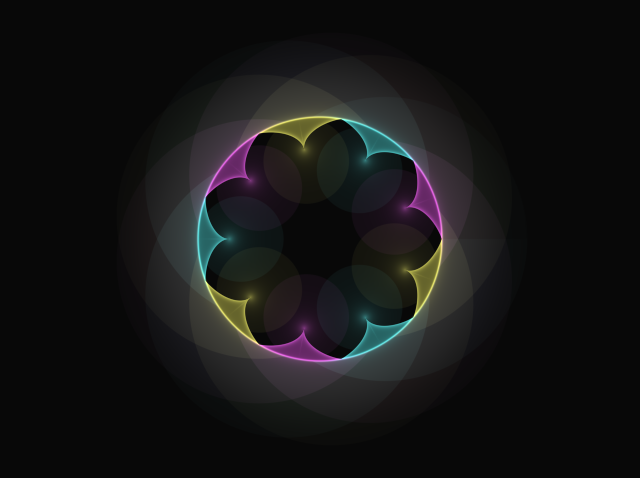
A Shadertoy shader for this background:

```glsl
const float TAU = 6.2831853;
const float PETALS = 9.0;
const float STEP = TAU / PETALS;
const float RING_RADIUS = 0.2552;
const float CUSP_RADIUS = 0.1895;
const vec3 BACKGROUND = vec3(0.032);

const vec3 MAGENTA = vec3(0.88, 0.35, 0.88);
const vec3 CYAN = vec3(0.34, 0.87, 0.87);
const vec3 YELLOW = vec3(0.88, 0.87, 0.38);

vec3 petalHue(float index) {
    float m = mod(index + 0.5, 3.0);
    return m < 1.0 ? MAGENTA : (m < 2.0 ? CYAN : YELLOW);
}

vec2 polar(float radius, float angle) {
    return radius * vec2(cos(angle), sin(angle));
}

float discMask(vec2 p, vec2 center, float radius, float blur) {
    return 1.0 - smoothstep(-blur, blur, length(p - center) - radius);
}

// Approximate signed distance to the cusped curve, positive towards the ring
float causticDistance(float r, float angle) {
    float t = max(abs(fract(angle / STEP) - 0.5) * 2.0, 0.01);
    float depth = RING_RADIUS - CUSP_RADIUS;
    float curve = CUSP_RADIUS + depth * pow(t, 0.52);
    float slope = 0.52 * depth * pow(t, -0.48) / (0.5 * STEP * max(r, 0.05));
    return (r - curve) / sqrt(1.0 + slope * slope);
}

// Wide translucent discs that surround the ring
vec3 outerHalo(vec2 p, float r, float blur) {
    vec3 light = vec3(0.0);
    float fade = mix(1.0, 0.24, smoothstep(0.27, 0.45, r));
    for (float i = 0.0; i < PETALS; i++) {
        float mask = discMask(p, polar(0.1364, i * STEP), 0.2972, blur);
        float seam = i < 0.5 ? mix(1.0, 0.6, smoothstep(-blur, blur, p.y)) : 1.0;
        vec3 tint = mix(vec3(0.68), petalHue(i + 1.0), 0.65);
        light += tint * mask * seam * fade * 0.072;
    }
    return light;
}

// Small discs inside the ring, each lit from its cusp
vec3 innerDiscs(vec2 p, float blur) {
    vec3 light = vec3(0.0);
    for (float i = 0.0; i < PETALS; i++) {
        float angle = (i + 0.5) * STEP;
        float mask = discMask(p, polar(0.1657, angle), 0.0895, blur);
        float d = length(p - polar(CUSP_RADIUS, angle));
        float glow = 0.045 + 0.13 * exp(-d / 0.035) + 0.35 * exp(-d / 0.009);
        light += petalHue(i) * mask * glow;
    }
    return light;
}

// Ring colour blended softly between neighbouring petals
vec3 ringHue(float angle) {
    vec3 sum = vec3(0.0);
    float total = 0.0;
    for (float i = 0.0; i < PETALS; i++) {
        float delta = abs(mod(angle - (i + 0.5) * STEP + 0.5 * TAU, TAU) - 0.5 * TAU);
        float weight = exp(-pow(delta / (0.55 * STEP), 4.0));
        sum += petalHue(i) * weight;
        total += weight;
    }
    return sum / total;
}

void mainImage(out vec4 fragColor, in vec2 fragCoord) {
    vec2 p = (fragCoord - 0.5 * iResolution.xy) / iResolution.y;
    float blur = 0.75 / iResolution.y;
    float r = length(p);
    float angle = atan(p.y, p.x);
    float outside = smoothstep(-blur, blur, r - RING_RADIUS);

    // Bright wedges between the curve and the ring
    float d = causticDistance(r, angle);
    float wedge = smoothstep(-blur, blur, d);
    float ringGap = abs(r - RING_RADIUS);
    float edgeLight = 0.44 + 0.5 * exp(-max(d, 0.0) / 0.0035)
                    + 0.12 * exp(-ringGap / 0.006);
    vec3 wedgeColor = petalHue(floor(angle / STEP)) * edgeLight;

    vec3 inside = mix(BACKGROUND + innerDiscs(p, blur), wedgeColor, wedge);
    vec3 halo = BACKGROUND + outerHalo(p, r, blur);
    vec3 color = mix(inside, halo, outside);

    // Thin luminous ring with an outward glow
    vec3 hue = ringHue(angle);
    color += hue * 0.5 * exp(-pow(ringGap / 0.0022, 2.0));
    color += hue * 0.2 * outside * exp(-ringGap / 0.012);

    fragColor = vec4(min(color, vec3(1.0)), 1.0);
}
```
